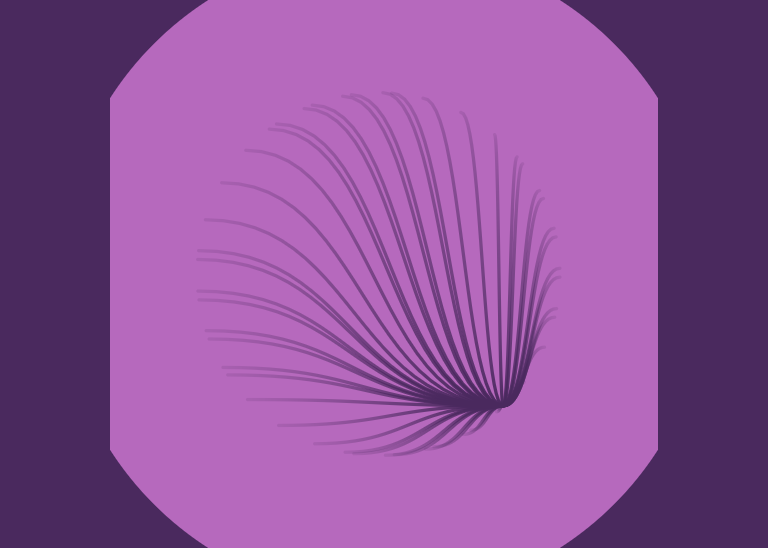
Write a Shadertoy shader that draws this background.

```glsl
// Fan of fading S-shaped links from nodes on a ring to one hub, on a clipped lilac disc.

// Node on the ring, each one a fixed turn clockwise from the one before.
vec2 ringNode(int i) {
    float angle = radians(13.8 + 86.8 * float(i));
    return vec2(-0.010, 0.0) + 0.331 * vec2(cos(angle), -sin(angle));
}

// Link with level ends: a cubic Bezier whose handles lie at the middle x.
vec2 linkPoint(vec2 start, vec2 end, float t) {
    vec2 ease = vec2(1.5 * t * (1.0 - t) + t * t * t, t * t * (3.0 - 2.0 * t));
    return mix(start, end, ease);
}

// Distance to the link (x) and the curve parameter of its nearest point (y).
vec2 nearestOnLink(vec2 p, vec2 start, vec2 end) {
    const int STEPS = 24;
    vec2 nearest = vec2(1e3, 0.0);
    vec2 a = start;
    for (int k = 0; k < STEPS; k++) {
        vec2 b = linkPoint(start, end, float(k + 1) / float(STEPS));
        vec2 ab = b - a;
        float h = clamp(dot(p - a, ab) / max(dot(ab, ab), 1e-9), 0.0, 1.0);
        float d = length(p - a - h * ab);
        if (d < nearest.x) nearest = vec2(d, (float(k) + h) / float(STEPS));
        a = b;
    }
    return nearest;
}

void mainImage(out vec4 fragColor, in vec2 fragCoord) {
    const int LINKS = 46;
    vec3 plum = vec3(0.29, 0.16, 0.37);
    vec3 lilac = vec3(0.714, 0.41, 0.74);
    float pixel = 1.0 / iResolution.y;
    vec2 p = (fragCoord - 0.5 * iResolution.xy) * pixel;

    // Disc cut by the sides of a square
    float edge = max(length(p) - 0.594, abs(p.x) - 0.5);
    float disc = clamp(0.5 - edge / pixel, 0.0, 1.0);

    // Links grow opaque toward the hub; their transparencies multiply
    float clear = 1.0;
    float halfWidth = 0.003;
    vec2 hub = ringNode(LINKS);
    for (int i = 0; i < LINKS; i++) {
        vec2 start = ringNode(i);
        vec2 outside = abs(p - 0.5 * (start + hub)) - 0.5 * abs(start - hub);
        if (max(outside.x, outside.y) > halfWidth + pixel) continue;
        vec2 link = nearestOnLink(p, start, hub);
        float cover = clamp(0.5 + (halfWidth - link.x) / pixel, 0.0, 1.0);
        clear *= 1.0 - cover * min(0.13 + 0.9 * link.y, 1.0);
    }

    fragColor = vec4(mix(plum, lilac, disc * clear), 1.0);
}
```
